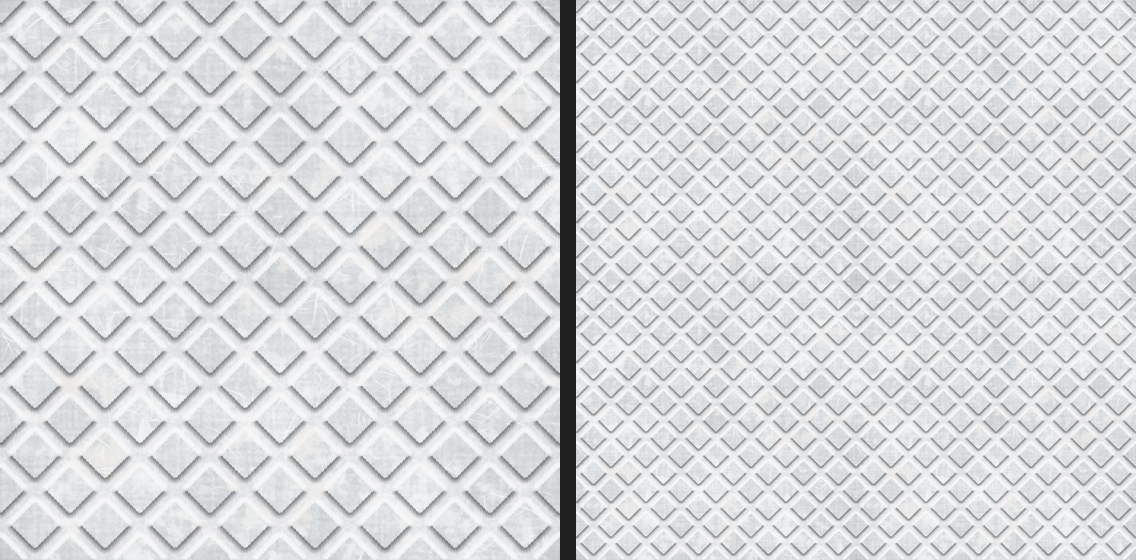
Left, the tile; right, the same tile 2 across and 2 down.
Write a Shadertoy shader that draws this pattern.

```glsl
// Pale worn metal plate embossed with an 8 by 8 lattice of staggered diamonds.
// Rounded boxes repeat on diagonal axes, with lit upper rims and shaded lower rims;
// wrapping noise and random line segments add weave, worn patches and scratches.

float hash(vec2 p) {
    return fract(sin(dot(p, vec2(127.1, 311.7))) * 43758.5453);
}

// Value noise that wraps after "period" lattice cells over the canvas
float noise(vec2 uv, vec2 period) {
    vec2 p = uv * period, i = floor(p), f = fract(p);
    f = f * f * (3.0 - 2.0 * f);
    vec2 a = mod(i, period), b = mod(i + 1.0, period);
    return mix(mix(hash(a), hash(vec2(b.x, a.y)), f.x),
               mix(hash(vec2(a.x, b.y)), hash(b), f.x), f.y);
}

float fbm(vec2 uv, float period) {
    float sum = 0.0, amp = 0.5;
    for (int i = 0; i < 4; i++) {
        sum += amp * noise(uv, vec2(period));
        period *= 2.0;
        amp *= 0.6;
    }
    return sum / 1.088;
}

// One tapering scratch per grid cell, seen from its neighbours too
float scratches(vec2 uv, float grid, float pixel) {
    vec2 p = uv * grid, cell = floor(p);
    float sum = 0.0;
    for (int y = -1; y <= 1; y++)
    for (int x = -1; x <= 1; x++) {
        vec2 c = cell + vec2(x, y);
        vec2 id = mod(c, grid) + grid * 3.0;
        vec2 q = p - c - vec2(hash(id), hash(id + 17.3));
        float angle = 6.2832 * hash(id + 31.7);
        vec2 dir = vec2(cos(angle), sin(angle));
        float along = dot(q, dir) / mix(0.25, 0.9, hash(id + 47.1));
        float across = abs(dot(q, vec2(-dir.y, dir.x)) + 0.08 * along * along) / grid;
        float line = 1.0 - smoothstep(0.0, 0.0008 + pixel, across);
        sum += line * (1.0 - smoothstep(0.3, 1.0, abs(along))) * hash(id + 59.9);
    }
    return sum;
}

// Distance to a rounded box in diagonal space
float roundedBox(vec2 q, float radius) {
    return length(max(q, 0.0)) + min(max(q.x, q.y), 0.0) - radius;
}

void mainImage(out vec4 fragColor, in vec2 fragCoord) {
    vec2 uv = fragCoord / iResolution.xy;
    float pixel = 1.0 / min(iResolution.x, iResolution.y);

    // Diagonal lattice: every integer point is a diamond centre
    vec2 c = uv * 8.0;
    vec2 diagonal = vec2(c.x + c.y, c.x - c.y);
    vec2 id = floor(diagonal + 0.5);
    vec2 p = diagonal - id;
    vec2 centre = mod(vec2(id.x + id.y, id.x - id.y) * 0.5, 8.0);

    // Diamond distance with a finely stepped rim
    vec2 q = abs(p) - 0.285;
    float d = roundedBox(q, 0.06) + 0.006 * sin(c.x * 150.796);
    vec2 normal = normalize(max(q, 0.0001)) * sign(p);
    float facing = (normal.x - normal.y) * 0.7071;
    float soft = max(0.012, 11.0 * pixel);
    float outside = smoothstep(-soft, soft, d);

    // Surface tones
    float blotch = fbm(uv, 8.0);
    float wear = fbm(uv + 0.37, 32.0);
    float weave = noise(uv, vec2(24.0, 192.0)) + noise(uv, vec2(192.0, 24.0)) - 1.0;
    float grain = noise(uv, vec2(256.0)) - 0.5;
    vec3 face = vec3(0.862, 0.874, 0.882) + 0.025 * (hash(centre) - 0.5);
    vec3 channel = vec3(0.898, 0.902, 0.912);
    vec3 color = mix(face, channel, outside);
    color += 0.045 * weave * (1.0 - 0.5 * outside) + 0.045 * grain;
    color += 0.09 * (blotch - 0.5);

    // Bright upper rim
    float rim = smoothstep(0.0, 0.5, facing) * smoothstep(-0.03, 0.015, d);
    rim *= 1.0 - smoothstep(0.06, 0.14, d);
    color = mix(color, vec3(0.972, 0.974, 0.976), 0.85 * rim);

    // Worn patches, a few of them warm, and scratches
    float patches = smoothstep(0.54, 0.72, wear + 0.3 * (blotch - 0.5));
    float warm = smoothstep(0.55, 0.75, noise(uv, vec2(11.0)));
    color = mix(color, mix(vec3(0.962), vec3(0.945, 0.932, 0.915), warm), 0.6 * patches);
    float marks = 0.0;
    for (int i = 0; i < 4; i++)
        marks += scratches(uv, 11.0 + 6.0 * float(i), pixel);
    marks *= smoothstep(0.3, 0.65, noise(uv + 0.21, vec2(13.0)));
    color = mix(color, vec3(0.975), 0.75 * min(marks, 1.0));

    // Dark lower rim fading into the channel
    float shade = smoothstep(0.0, -0.5, facing) * outside;
    shade *= pow(clamp(1.0 - d / 0.135, 0.0, 1.0), 1.25);
    shade *= 0.9 + 0.3 * (wear - 0.5);
    color -= vec3(0.5, 0.49, 0.485) * shade;

    fragColor = vec4(clamp(color, 0.0, 1.0), 1.0);
}
```
